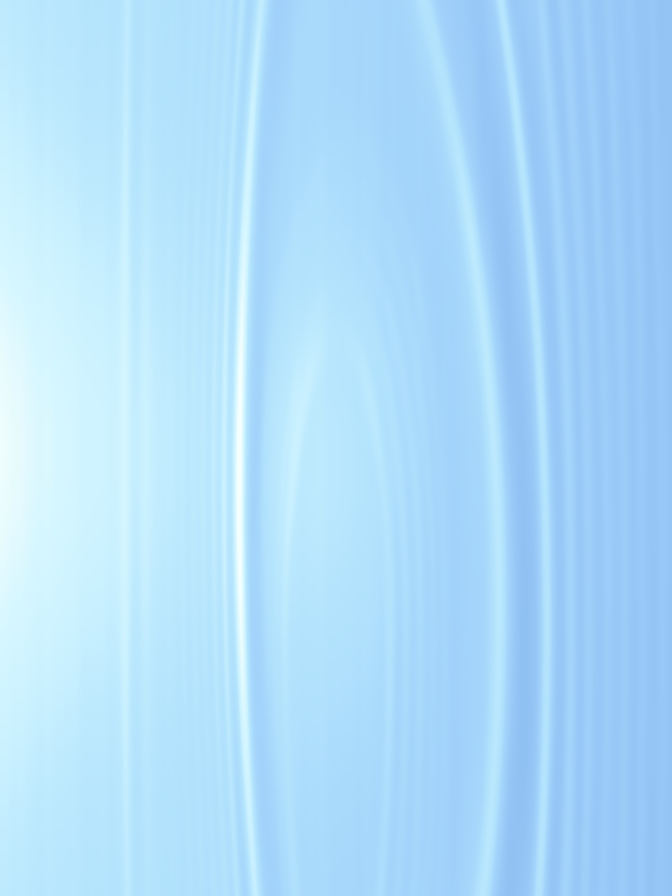
Write a Shadertoy shader that draws this background.

```glsl
// Draws pale blue light folded into tall curved ribbons and nested arches.

// Maps a light level to the ice blue palette.
vec3 iceRamp(float light) {
    vec3 color = mix(vec3(0.56, 0.75, 0.95), vec3(0.63, 0.82, 0.98), smoothstep(0.0, 0.25, light));
    color = mix(color, vec3(0.70, 0.89, 0.99), smoothstep(0.2, 0.5, light));
    color = mix(color, vec3(0.82, 0.96, 1.0), smoothstep(0.45, 0.76, light));
    return mix(color, vec3(0.96, 1.0, 0.99), smoothstep(0.72, 1.0, light));
}

float bell(float d, float width) {
    return exp(-d * d / (width * width));
}

float glow(vec2 p, vec2 center, vec2 radius) {
    vec2 q = (p - center) / radius;
    return exp(-dot(q, q));
}

// Signed horizontal offset from a parabola whose vertex is given.
float bowOffset(vec2 p, vec2 vertex, float bend) {
    float dy = p.y - vertex.y;
    return p.x - vertex.x - bend * dy * dy;
}

// A bright ridge with a soft shadow on its right side.
float ribbon(float d, float width, float shade) {
    return bell(d, width) - shade * bell(d - 2.6 * width, 1.7 * width);
}

// Offset from an arch that narrows slowly below its center.
float archOffset(vec2 p, vec2 center, vec2 radius) {
    vec2 q = p - center;
    q.y *= q.y < 0.0 ? 0.62 : 1.0;
    return (length(q / radius) - 1.0) * radius.x;
}

float background(vec2 p) {
    float light = 0.55 - 0.47 * p.x;
    light += 0.37 * exp(-p.x / 0.3) * bell(p.y - 0.5, 0.31);
    light += 0.17 * glow(p, vec2(0.49, 0.48), vec2(0.11, 0.27));
    light -= 0.10 * bell(bowOffset(p, vec2(0.782, 0.3), -0.16), 0.022);
    return light;
}

float leftRibbons(vec2 p) {
    float d = bowOffset(p, vec2(0.356, 0.46), 0.115);
    float strength = mix(0.22, 0.52, bell(p.y - 0.42, 0.38));
    float light = strength * ribbon(d, 0.0085, 0.32);
    light -= 0.08 * bell(d - 0.035, 0.022);
    for (int i = 1; i < 6; i++) {
        float n = float(i);
        float satellite = bowOffset(p, vec2(0.349 - 0.0155 * n, 0.46), 0.10 - 0.008 * n);
        light += 0.16 / n * ribbon(satellite, 0.0048, 0.35);
    }
    float edge = bowOffset(p, vec2(0.185, 0.5), 0.02);
    light += 0.11 * ribbon(edge, 0.007, 0.15);
    light += 0.045 * bell(edge - 0.031, 0.010);
    return light;
}

float rightRibbons(vec2 p) {
    float fade = mix(0.6, 1.0, smoothstep(1.05, 0.65, p.y));
    float broad = bowOffset(p, vec2(0.744, 0.32), -0.24);
    float narrow = bowOffset(p, vec2(0.814, 0.30), -0.14);
    float light = fade * 0.31 * ribbon(broad, 0.0125, 0.2);
    light += 0.07 * bell(broad + 0.018, 0.02);
    light += 0.33 * ribbon(narrow, 0.0085, 0.2);
    for (int i = 0; i < 6; i++) {
        float n = float(i);
        float d = bowOffset(p, vec2(0.849 + 0.027 * n, 0.30), -0.09 + 0.012 * n);
        light += 0.13 / (1.0 + 0.55 * n) * ribbon(d, 0.0075, 0.35);
    }
    return light;
}

float nestedArches(vec2 p) {
    float light = 0.0;
    for (int i = 0; i < 5; i++) {
        float n = float(i);
        vec2 center = vec2(0.502 + 0.005 * n, 0.30);
        vec2 radius = vec2(0.078 + 0.020 * n - 0.0011 * n * n, 0.33 + 0.052 * n);
        float d = archOffset(p, center, radius);
        float leg = smoothstep(0.0, 0.75, abs(p.x - center.x) / radius.x);
        float strength = (0.105 - 0.015 * n) * mix(0.3, 1.0, leg);
        light += strength * ribbon(d, 0.0072, 0.4);
    }
    return light;
}

// Faint vertical grain from layered sines.
float streaks(vec2 p) {
    float x = p.x + 0.015 * p.y * (1.0 - p.y);
    return 0.006 * (sin(83.0 * x) + sin(171.0 * x + 1.3) + 0.6 * sin(307.0 * x + 4.0));
}

void mainImage(out vec4 fragColor, in vec2 fragCoord) {
    vec2 p = fragCoord / iResolution.xy;
    float light = background(p) + leftRibbons(p) + rightRibbons(p);
    light += nestedArches(p) + streaks(p);
    fragColor = vec4(iceRamp(clamp(light, 0.0, 1.0)), 1.0);
}
```
